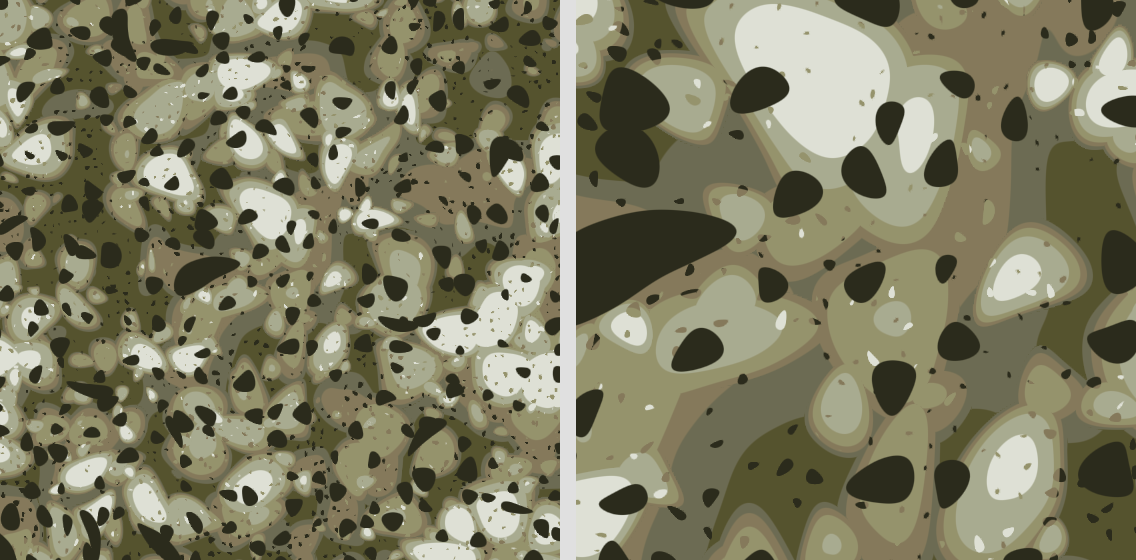
Left, the full canvas; right, a detail of the centre.
Reproduce this texture procedurally as a WebGL 2 fragment shader.

```glsl
#version 300 es
precision highp float;

uniform vec2 u_resolution;
out vec4 fragColor;

#define PEBBLE_CELLS 11.0
#define GRAVEL_CELLS 21.0
#define BLOB_CELLS 18.0
#define CURL_CELLS 7.0
#define SPECK_CELLS 58.0
#define GROUND_SCALE 6.0
#define WARP_AMOUNT 0.035
#define PEBBLE_HEIGHT 0.85

const vec3 BLACK = vec3(0.17, 0.17, 0.11);
const vec3 OLIVE = vec3(0.335, 0.325, 0.18);
const vec3 GREY  = vec3(0.425, 0.42, 0.325);
const vec3 BROWN = vec3(0.52, 0.475, 0.355);
const vec3 KHAKI = vec3(0.585, 0.575, 0.425);
const vec3 PALE  = vec3(0.66, 0.67, 0.565);
const vec3 WHITE = vec3(0.87, 0.88, 0.835);

float hash(vec2 p) {
    return fract(sin(dot(p, vec2(127.1, 311.7))) * 43758.5);
}

float noise(vec2 p) {
    vec2 i = floor(p), f = fract(p);
    f = f * f * f * (f * (f * 6.0 - 15.0) + 10.0);
    return mix(mix(hash(i), hash(i + vec2(1, 0)), f.x),
               mix(hash(i + vec2(0, 1)), hash(i + vec2(1, 1)), f.x), f.y);
}

vec2 noise2(vec2 p) {
    return vec2(noise(p), noise(p + 37.3)) - 0.5;
}

// Antialiased threshold
float above(float value, float level) {
    float w = 0.7 * fwidth(value) + 1e-4;
    return smoothstep(level - w, level + w, value);
}

// Scattered, bent, egg-shaped mounds; radius and aspect are ranges
float grains(vec2 uv, float cells, vec2 radius, vec2 aspect,
             float density, float lowPeak, float seed) {
    vec2 p = uv * cells + seed * 3.7;
    vec2 home = floor(p);
    float height = 0.0;
    for (int y = -1; y <= 1; y++) {
        for (int x = -1; x <= 1; x++) {
            vec2 id = home + vec2(x, y);
            vec2 key = id + seed * 17.0;
            if (hash(key + 0.3) > density) continue;
            vec2 jitter = vec2(hash(key + 1.1), hash(key + 2.7)) - 0.5;
            vec2 q = p - id - 0.5 - 0.7 * jitter;
            float angle = 6.2832 * hash(key + 4.9);
            float c = cos(angle), s = sin(angle);
            q = mat2(c, -s, s, c) * q;
            float size = mix(radius.x, radius.y, hash(key + 6.1));
            q /= size * vec2(1.0, mix(aspect.x, aspect.y, hash(key + 7.7)));
            q.y += (hash(key + 8.3) - 0.5) * q.x * q.x;
            q.y *= 1.0 + 0.4 * q.x;
            float d = length(q);
            float peak = mix(lowPeak, 1.0, hash(key + 9.5));
            height = max(height, peak * (1.0 - d * d * d));
        }
    }
    return height;
}

void main() {
    vec2 uv = gl_FragCoord.xy / min(u_resolution.x, u_resolution.y);
    vec2 warped = uv + WARP_AMOUNT * (noise2(uv * 6.0) + 0.35 * noise2(uv * 17.0 + 9.0));

    // Rolling ground with pebbles and gravel on top
    float roll = 0.68 * noise(warped * GROUND_SCALE + 3.0)
               + 0.32 * noise(warped * GROUND_SCALE * 2.1 + 21.0);
    float ground = mix(-0.1, 0.65, roll);
    float pebbles = grains(warped, PEBBLE_CELLS, vec2(0.45, 0.9), vec2(0.5, 0.88), 0.85, 0.25, 1.0);
    float gravel = grains(warped, GRAVEL_CELLS, vec2(0.3, 0.65), vec2(0.5, 0.9), 0.45, 0.2, 2.0);
    float height = ground + PEBBLE_HEIGHT * max(pebbles, 0.85 * gravel);

    // Flat contour colours
    vec3 color = mix(OLIVE, GREY, above(height, 0.31));
    color = mix(color, BROWN, above(height, 0.42));
    color = mix(color, KHAKI, above(height, 0.53));
    color = mix(color, PALE, above(height, 0.68));
    color = mix(color, WHITE, above(height, 0.89));

    // Tiny specks gathered in patches
    float sparse = 0.2 + 0.75 * smoothstep(0.35, 0.75, noise(uv * 9.0 + 50.0));
    float darkSpeck = grains(warped, SPECK_CELLS, vec2(0.14, 0.36), vec2(0.4, 0.8), 0.5, 1.0, 3.0);
    float lightSpeck = grains(warped, SPECK_CELLS * 0.8, vec2(0.12, 0.32), vec2(0.35, 0.7), 0.4, 1.0, 4.0);
    vec3 speckColor = mix(BLACK, mix(BROWN, KHAKI, above(height, 0.8)), above(height, 0.55));
    color = mix(color, speckColor, above(darkSpeck, sparse));
    vec3 glint = mix(KHAKI, WHITE, above(height, 0.62));
    color = mix(color, glint, above(lightSpeck, 1.15 - sparse) * above(height, 0.45));

    // Black drops and long curls, fuller on low ground
    float shrink = 0.25 + 0.9 * max(ground - 0.2, 0.0);
    float blobs = grains(warped, BLOB_CELLS, vec2(0.2, 0.43), vec2(0.55, 0.9), 0.72, 1.0, 5.0);
    float curls = grains(warped, CURL_CELLS, vec2(0.22, 0.48), vec2(0.25, 0.42), 0.24, 1.0, 6.0);
    color = mix(color, BLACK, above(max(blobs, curls), shrink));

    fragColor = vec4(color, 1.0);
}
```
